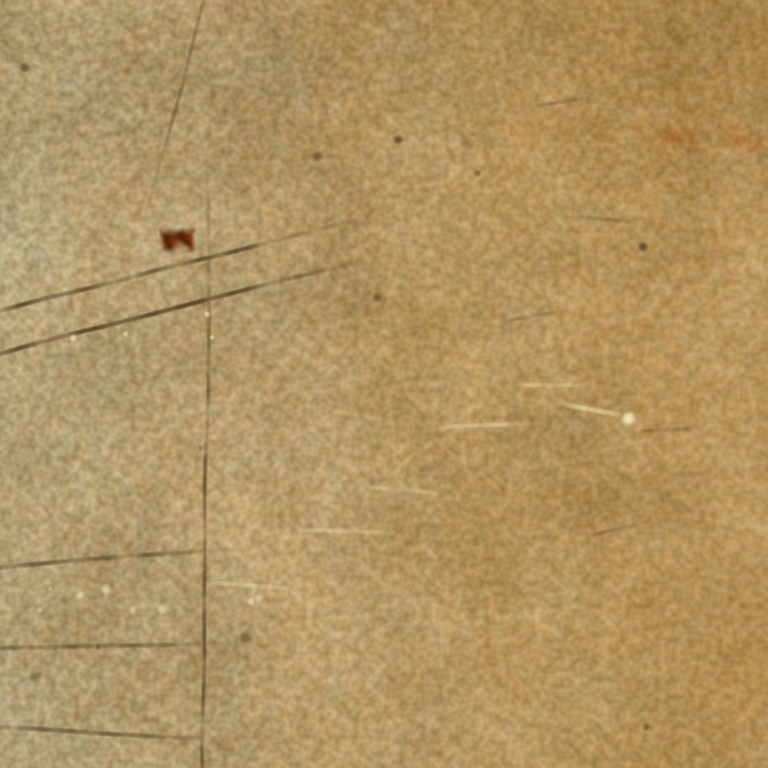
Give the GLSL for this texture, as a WebGL 2 fragment shader.

```glsl
#version 300 es
precision highp float;
precision highp int;

uniform vec2 u_resolution;
out vec4 fragColor;

// Integer hash giving two values in 0..1
vec2 hash2(vec2 cell) {
    uvec2 v = uvec2(ivec2(cell) + 4096) * 1664525u + 1013904223u;
    v.x += v.y * 1664525u;
    v.y += v.x * 1664525u;
    v ^= v >> 16u;
    v.x += v.y * 1664525u;
    v.y += v.x * 1664525u;
    v ^= v >> 16u;
    return vec2(v & 65535u) / 65535.0;
}

float cornerDot(vec2 cell, vec2 offset) {
    float angle = 6.2832 * hash2(cell).x;
    return dot(vec2(cos(angle), sin(angle)), offset);
}

float gradientNoise(vec2 p) {
    vec2 i = floor(p), f = fract(p);
    vec2 u = f * f * f * (f * (f * 6.0 - 15.0) + 10.0);
    vec2 e = vec2(1.0, 0.0);
    return mix(mix(cornerDot(i, f), cornerDot(i + e, f - e), u.x),
               mix(cornerDot(i + e.yx, f - e.yx), cornerDot(i + 1.0, f - 1.0), u.x), u.y);
}

// Soft line that fades out towards its end b
float scratch(vec2 p, vec2 a, vec2 b, float halfWidth) {
    vec2 d = b - a;
    float t = dot(p - a, d) / dot(d, d);
    float dist = length(p - a - d * clamp(t, 0.0, 1.0));
    float line = 1.0 - smoothstep(halfWidth * 0.2, halfWidth + 1.0 / u_resolution.y, dist);
    return line * smoothstep(0.0, 0.15, t) * (1.0 - smoothstep(0.55, 1.0, t));
}

float spot(vec2 p, vec2 centre, float radius) {
    return 1.0 - smoothstep(radius * 0.2, radius + 1.0 / u_resolution.y, length(p - centre));
}

void main() {
    vec2 p = gl_FragCoord.xy / u_resolution.y;
    vec2 turned = mat2(0.8, 0.6, -0.6, 0.8) * p;

    // Tan ground, greyer on the left and more golden on the right
    vec3 color = mix(vec3(0.7, 0.623, 0.46), vec3(0.712, 0.57, 0.35), smoothstep(-0.15, 0.95, p.x));
    color += 0.06 * gradientNoise(p * 4.0 + 9.0) + 0.05 * gradientNoise(turned * 11.0);
    color += 0.035 * gradientNoise(turned * 27.0 + 20.0);
    color -= 0.06 * smoothstep(0.65, 1.1, p.y) * smoothstep(0.2, 0.6, p.x);
    color += gradientNoise(turned * 8.0 + 60.0) * vec3(0.015, -0.01, -0.03);

    // Fine grain in brightness, then blotches in hue
    float grain = 0.088 * gradientNoise(turned * 74.0) + 0.075 * gradientNoise(p * 135.0 + 31.0);
    color += grain * mix(1.25, 0.9, p.x);
    color += gradientNoise(turned * 40.0 + 70.0) * vec3(0.03, -0.012, -0.015);
    color += gradientNoise(p * 52.0 + 140.0) * vec3(0.0, 0.005, 0.04);

    // Rusty streak near the upper right
    float streak = exp(-pow((p.y - 0.825 + 0.05 * (p.x - 0.8)) / 0.014, 2.0)) * smoothstep(0.6, 0.9, p.x);
    color += streak * (0.6 + 1.3 * gradientNoise(p * 30.0)) * vec3(0.01, -0.055, -0.07);

    vec2 q = p + 0.004 * vec2(gradientNoise(p * 6.0), gradientNoise(p * 6.0 + 50.0));
    float wear = clamp(0.7 + 1.1 * gradientNoise(p * 24.0), 0.15, 1.0);
    float dark = 0.0, pale = 0.0;

    // Long dark scratches from the left edge: low shallow ones, then a steep pair
    for (int i = 0; i < 5; i++) {
        float k = float(i);
        float steep = step(2.5, k);
        vec2 start = vec2(-0.06, 0.055 + 0.1 * k + steep * (0.17 - 0.045 * (k - 3.0)));
        vec2 end = start + (0.4 + 0.18 * steep) * vec2(1.0, mix(-0.05 + 0.07 * k, 0.255, steep));
        dark = max(dark, scratch(q, start, end, 0.0036) * (0.6 + 0.2 * steep));
    }

    // Upright creases
    dark = max(dark, 0.62 * scratch(q, vec2(0.262, -0.18), vec2(0.274, 0.9), 0.003));
    dark = max(dark, 0.35 * scratch(q, vec2(0.275, 1.03), vec2(0.18, 0.68), 0.0028));

    // Short faint marks and pale scrapes
    for (int i = 0; i < 5; i++) {
        float k = float(i);
        vec2 h = hash2(vec2(k, 311.0)), g = hash2(vec2(k, 401.0));
        vec2 a = vec2(0.6 + 0.28 * h.x, 0.3 + 0.14 * k);
        dark = max(dark, 0.35 * scratch(q, a, a + vec2(0.09, 0.07 * (h.y - 0.5)), 0.003));
        vec2 b = vec2(0.27 + 0.1 * k, 0.24 + 0.06 * k + 0.04 * g.y);
        pale = max(pale, 0.4 * scratch(q, b, b + vec2(0.1 + 0.1 * g.x, 0.03 * (g.y - 0.4)), 0.0034));
    }
    dark *= wear;
    pale *= wear;

    // Dark specks anywhere, bright glints mostly low on the left
    for (int i = 0; i < 12; i++) {
        float k = float(i);
        vec2 h = hash2(vec2(k, 503.0)), g = hash2(vec2(k, 601.0)), s = hash2(vec2(k, 709.0));
        dark = max(dark, spot(q, h, 0.004 + 0.006 * s.x) * (0.25 + 0.5 * s.y));
        vec2 glint = vec2(0.04 + 0.34 * g.x, 0.2 + 0.04 * g.y + 0.35 * step(0.65, s.x));
        pale = max(pale, spot(q, glint, 0.003 + 0.005 * s.y) * (0.4 + 0.4 * s.x));
    }

    // One bright chip at the end of a pale trail
    pale = max(pale, 0.95 * spot(q, vec2(0.817, 0.456), 0.011));
    pale = max(pale, 0.6 * wear * scratch(q, vec2(0.83, 0.456), vec2(0.71, 0.48), 0.004));
    color = mix(color, vec3(0.29, 0.21, 0.11), dark);
    color = mix(color, vec3(0.94, 0.89, 0.72), pale);

    // Ragged rust blot with a lighter notch below
    vec2 ragged = q + 0.006 * vec2(gradientNoise(p * 60.0), gradientNoise(p * 60.0 + 80.0));
    vec2 r = abs(ragged - vec2(0.232, 0.687)) - vec2(0.018, 0.01);
    float blotDist = length(max(r, 0.0)) + min(max(r.x, r.y), 0.0);
    float blot = 1.0 - smoothstep(-0.004, 0.008, blotDist);
    blot *= 1.0 - 0.75 * spot(q, vec2(0.234, 0.676), 0.012);
    vec3 rust = mix(vec3(0.26, 0.12, 0.04), vec3(0.5, 0.19, 0.05), 0.5 + gradientNoise(p * 75.0));
    color = mix(color, rust, blot);

    fragColor = vec4(clamp(color, 0.0, 1.0), 1.0);
}
```
